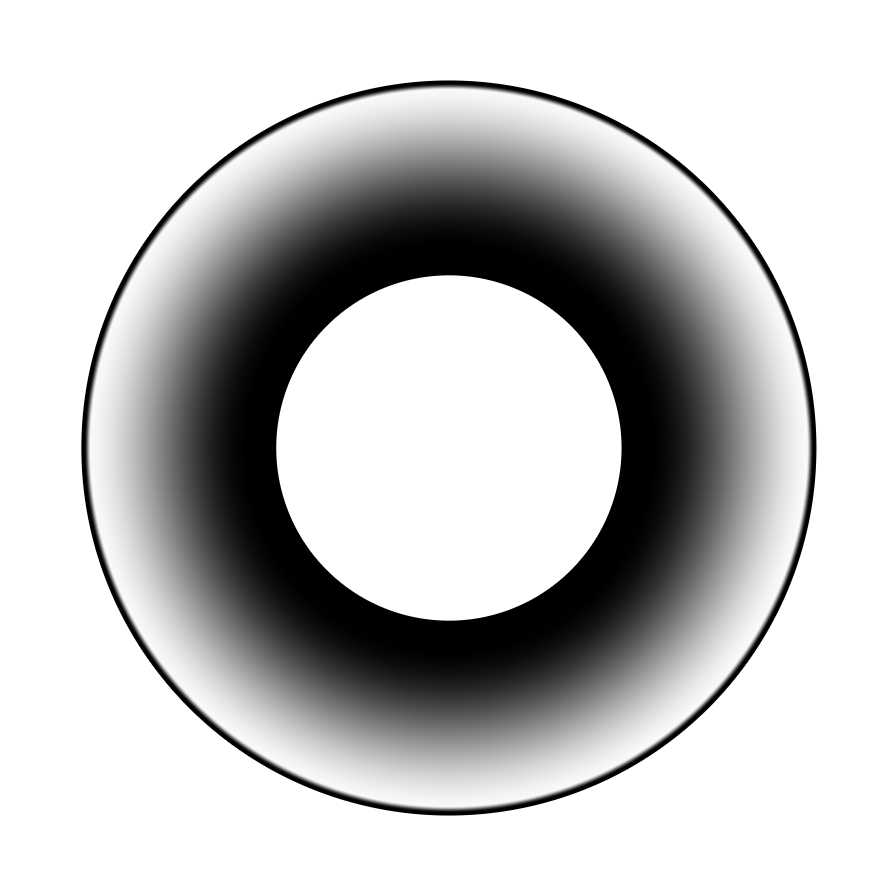
Write a WebGL 2 fragment shader that draws this background.

```glsl
#version 300 es
precision highp float;
// Draws a soft black-to-white ring with a thin dark rim on a white ground.

uniform vec2 u_resolution;
out vec4 fragColor;

// Lengths are fractions of the shorter canvas side
const vec2 CENTER = vec2(0.501, 0.5);
const float HOLE_RADIUS = 0.1927;
const float OUTER_RADIUS = 0.4102;
const float FADE_START = 0.222;
const float FADE_END = 0.417;
const float RIM_START = 0.3995;
const float RIM_END = 0.4070;
const vec3 PAPER = vec3(1.0);
const vec3 INK = vec3(0.0);

// Antialiased coverage of a disk
float disk(float dist, float radius, float pixel) {
    return clamp(0.5 + (radius - dist) / pixel, 0.0, 1.0);
}

void main() {
    float side = min(u_resolution.x, u_resolution.y);
    float pixel = 1.0 / side;
    vec2 p = (gl_FragCoord.xy - 0.5 * u_resolution) / side + 0.5;
    float dist = length(p - CENTER);

    // Radial glow, darkened again at the rim
    float glow = smoothstep(FADE_START, FADE_END, dist);
    float rim = smoothstep(RIM_START, RIM_END, dist);
    vec3 ringColor = mix(INK, PAPER, glow * (1.0 - rim));

    // Ring: outer disk with the hole cut out
    float ring = disk(dist, OUTER_RADIUS, pixel) * (1.0 - disk(dist, HOLE_RADIUS, pixel));
    fragColor = vec4(mix(PAPER, ringColor, ring), 1.0);
}
```
